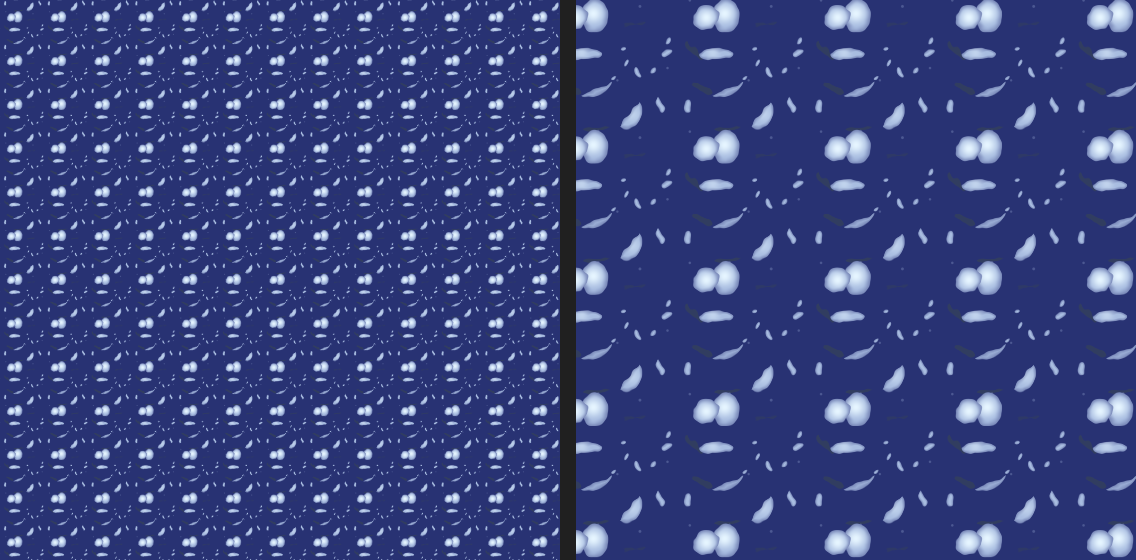
Left, the full canvas; right, a detail of the centre.
Reproduce this pattern procedurally as a WebGL 2 fragment shader.

```glsl
#version 300 es
precision highp float;
uniform vec2 u_resolution;
out vec4 fragColor;

#define TILES 12.8
#define RAGGED 0.022
#define GRAIN 22.0
#define SPECKS 9
#define NAVY vec3(0.157, 0.196, 0.451)
#define SHADOW vec3(0.20, 0.25, 0.36)
#define RIM vec3(0.47, 0.53, 0.72)
#define ICE vec3(0.66, 0.74, 0.88)
#define GLINT vec3(0.90, 0.96, 1.0)

const int SHARDS = 9;
// Shard centre (xy, from the top left of a tile), half length and angle
const vec4 shards[SHARDS] = vec4[](
  vec4(0.91, 0.07, 0.060, 1.9), vec4(0.12, 0.08, 0.052, 1.6),
  vec4(0.95, 0.67, 0.045, 0.5), vec4(0.97, 0.58, 0.032, 0.7),
  vec4(0.65, 0.74, 0.030, 0.9), vec4(0.74, 0.82, 0.040, 2.0),
  vec4(0.62, 0.63, 0.020, 0.3), vec4(0.86, 0.80, 0.026, 1.1),
  vec4(0.55, 0.86, 0.018, 0.6));

float hash(vec2 p) {
  return fract(sin(dot(p, vec2(127.1, 311.7))) * 43758.5453);
}

// Value noise that repeats with the tile
float tileNoise(vec2 p) {
  vec2 i = floor(p * GRAIN), f = fract(p * GRAIN);
  f = f * f * (3.0 - 2.0 * f);
  vec2 a = mod(i, GRAIN), b = mod(i + 1.0, GRAIN);
  return mix(mix(hash(a), hash(vec2(b.x, a.y)), f.x),
             mix(hash(vec2(a.x, b.y)), hash(b), f.x), f.y);
}

// Offset to the nearest copy of a point, y up
vec2 wrapped(vec2 p, vec2 centre) {
  vec2 d = p - centre;
  return (d - round(d)) * vec2(1.0, -1.0);
}

// Distance to a turned ellipse, sliced flat above the height cut
float chip(vec2 p, vec2 centre, vec2 radii, float angle, float cut) {
  vec2 d = wrapped(p, centre);
  float c = cos(angle), s = sin(angle);
  vec2 q = vec2(c * d.x + s * d.y, c * d.y - s * d.x);
  float k = length(q / radii);
  float ellipse = k * (k - 1.0) / max(length(q / (radii * radii)), 0.001);
  return max(ellipse, q.y - cut);
}

float cover(float d, float aa) {
  return 1.0 - smoothstep(-aa, aa, d);
}

// Paint ice with a dim rim, a pale body and a bright core
void paintIce(inout vec3 color, float d, float depth, float glint, float aa) {
  vec3 ice = mix(RIM, ICE, smoothstep(-0.005, depth, -d));
  color = mix(color, mix(ice, GLINT, glint), cover(d, aa));
}

float glow(vec2 p, vec2 centre, float radius) {
  return 1.0 - smoothstep(0.0, radius, length(wrapped(p, centre)));
}

void main() {
  vec2 uv = gl_FragCoord.xy / u_resolution;
  vec2 p = fract(vec2(uv.x, 1.0 - uv.y) * TILES);
  float aa = 0.7 * TILES / min(u_resolution.x, u_resolution.y);
  float rough = tileNoise(p);
  vec2 w = p + RAGGED * (vec2(rough, tileNoise(p + 0.37)) - 0.5);
  vec3 color = NAVY;

  // Dull patches beside the ice
  float dull = chip(w, vec2(0.42, 0.25), vec2(0.10, 0.022), 0.1, 1.0);
  dull = min(dull, chip(w, vec2(0.17, 0.64), vec2(0.09, 0.045), -0.8, 0.01));
  dull = min(dull, chip(w, vec2(0.23, 0.94), vec2(0.08, 0.022), -0.4, 1.0));
  color = mix(color, SHADOW, cover(dull + 0.03 * (rough - 0.5), aa) * 0.8);
  float faint = chip(w, vec2(0.72, 0.45), vec2(0.08, 0.015), 0.15, 1.0);
  color = mix(color, SHADOW, cover(faint + 0.03 * (rough - 0.5), aa) * 0.5);

  // Scattered dim specks
  for (int i = 0; i < SPECKS; i++) {
    float n = float(i);
    vec2 spot = vec2(hash(vec2(n, 3.1)), hash(vec2(n, 7.7)));
    float d = length(wrapped(p, spot)) - 0.007 - 0.006 * hash(vec2(n, 5.3));
    color = mix(color, RIM, cover(d, aa) * 0.45);
  }

  // Thin shards
  for (int i = 0; i < SHARDS; i++) {
    vec4 s = shards[i];
    float d = chip(w, s.xy, vec2(s.z, 0.010 + 0.22 * s.z), s.w, 1.0);
    paintIce(color, d, 0.02, 0.0, aa);
  }

  // Half moon, curved streak and flat sliver
  paintIce(color, chip(w, vec2(0.68, 0.14), vec2(0.12, 0.085), 0.9, 0.005),
           0.03, 0.35 * glow(p, vec2(0.70, 0.14), 0.09), aa);
  float streak = chip(w, vec2(0.42, 0.94), vec2(0.125, 0.045), 0.42, -0.004);
  paintIce(color, streak, 0.035, 0.0, aa);
  paintIce(color, chip(w, vec2(0.335, 0.68), vec2(0.125, 0.044), 0.0, 1.0),
           0.03, 0.4 * glow(p, vec2(0.31, 0.67), 0.08), aa);

  // Twin lumps
  paintIce(color, chip(w, vec2(0.415, 0.385), vec2(0.10, 0.128), -0.1, 1.0),
           0.045, glow(p, vec2(0.40, 0.37), 0.11), aa);
  paintIce(color, chip(w, vec2(0.255, 0.40), vec2(0.098, 0.09), 0.3, 1.0),
           0.04, glow(p, vec2(0.26, 0.40), 0.10), aa);

  fragColor = vec4(color, 1.0);
}
```
